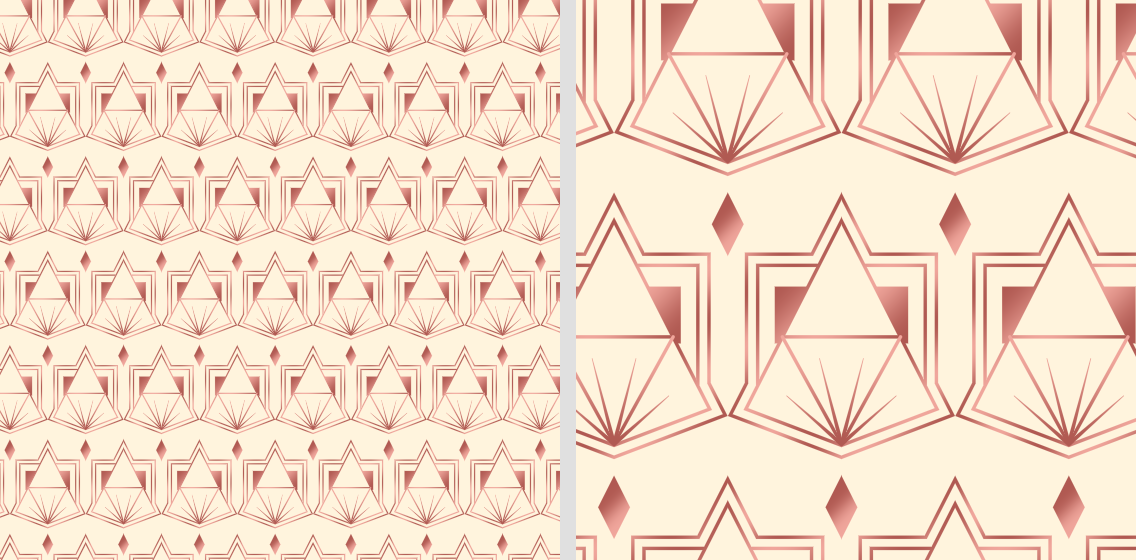
Left: the whole. Right: its middle third, enlarged.
Write a three.js fragment shader that draws this pattern.

```glsl
// Staggered rows of rose-gold deco kites with fans and small diamonds on cream.
varying vec2 vUv;

const float UNITS = 768.0;               // drawing units per canvas side
const vec2 PITCH = vec2(103.95, 129.4);  // spacing of columns and rows
const vec2 FIRST_APEX = vec2(65.5, 87.2);
const float ROW_MARGIN = 6.0;            // room above each apex
const float LINE = 0.78;                 // half width of a stroke
const float OUTLINE_GAP = 5.1;

const vec3 CREAM = vec3(1.0, 0.957, 0.867);
const vec3 ROSE_DARK = vec3(0.69, 0.35, 0.32);
const vec3 ROSE_LIGHT = vec3(0.94, 0.65, 0.61);

// Metallic sheen: dark at whole values of t, light halfway between
vec3 roseGold(float t) {
  return mix(ROSE_DARK, ROSE_LIGHT, 0.5 - 0.5 * cos(6.28318 * t));
}

float coverage(float d, float blur) {
  return 1.0 - smoothstep(-blur, blur, d);
}

// Signed distance to the line from a to b, positive on the outer side
float halfPlane(vec2 p, vec2 a, vec2 b) {
  vec2 along = normalize(b - a);
  return dot(p - a, vec2(along.y, -along.x));
}

// Half of a mirrored kite with sharp offset corners
float kiteDistance(vec2 p, vec2 corner, float top, float bottom) {
  return max(halfPlane(p, vec2(0.0, top), corner),
             halfPlane(p, corner, vec2(0.0, bottom)));
}

// Mirrored block between two heights
float blockDistance(vec2 p, float halfWidth, float top, float bottom) {
  return max(p.x - halfWidth, max(top - p.y, p.y - bottom));
}

// Ray whose half width runs from root to tip
float rayDistance(vec2 p, vec2 a, vec2 b, float root, float tip) {
  vec2 along = b - a;
  float h = clamp(dot(p - a, along) / dot(along, along), 0.0, 1.0);
  return length(p - a - along * h) - mix(root, tip, h);
}

float diamondDistance(vec2 p, vec2 radii) {
  return (dot(abs(p), 1.0 / radii) - 1.0) / length(1.0 / radii);
}

// One figure, with its apex at the origin and y pointing down
vec3 paintFigure(vec3 base, vec2 p, float blur) {
  vec2 q = vec2(abs(p.x), p.y);
  float diagonal = p.x + p.y;
  float kite = kiteDistance(q, vec2(43.7, 97.0), 11.0, 113.6);
  float silhouette = min(kite, blockDistance(q, 38.3, 31.3, 90.0));
  vec3 sheen = roseGold((diagonal - 10.0) / 84.0);

  // Filled squares behind the kite
  float squares = max(blockDistance(q, 30.5, 41.0, 67.0), -kite);
  vec3 color = mix(base, sheen, coverage(squares, blur));

  // Inner outline, kite edges and crossbar
  float strokes = min(abs(kite), abs(silhouette));
  strokes = min(strokes, max(abs(q.y - 64.0), kite)) - LINE;
  color = mix(color, sheen, coverage(strokes, blur));

  // Fan of rays rising from the foot
  vec2 foot = vec2(0.0, 113.0);
  float fan = rayDistance(q, foot, vec2(27.0, 64.0), LINE, LINE);
  fan = min(fan, rayDistance(q, foot, vec2(10.0, 74.0), 1.0, 0.15));
  fan = min(fan, rayDistance(q, foot, vec2(25.0, 91.0), 1.0, 0.15));
  vec3 fanColor = roseGold(0.5 * clamp(length(q - foot) / 48.0, 0.0, 1.0));
  color = mix(color, fanColor, coverage(fan, blur));

  // Outer outline
  float border = abs(silhouette - OUTLINE_GAP) - LINE;
  return mix(color, roseGold(diagonal / 50.0), coverage(border, blur));
}

// Shaded diamond centred on the origin
vec3 paintDiamond(vec3 base, vec2 p, float blur) {
  float shade = 0.5 * smoothstep(-13.0, 15.0, p.x + p.y);
  float d = diamondDistance(p, vec2(7.3, 14.5));
  return mix(base, roseGold(shade), coverage(d, blur));
}

void main() {
  vec2 p = vec2(vUv.x, 1.0 - vUv.y) * UNITS - FIRST_APEX;
  float blur = 0.7 * UNITS * fwidth(vUv.x);

  // Every other row shifts by half a column
  float row = floor((p.y + ROW_MARGIN) / PITCH.y);
  float x = p.x - 0.5 * PITCH.x * mod(row, 2.0);
  float y = p.y - row * PITCH.y;
  float figureX = mod(x + 0.5 * PITCH.x, PITCH.x) - 0.5 * PITCH.x;
  float diamondX = mod(x, PITCH.x) - 0.5 * PITCH.x;

  vec3 color = paintFigure(CREAM, vec2(figureX, y), blur);
  color = paintDiamond(color, vec2(diamondX, y - 12.5), blur);
  gl_FragColor = vec4(color, 1.0);
}
```
